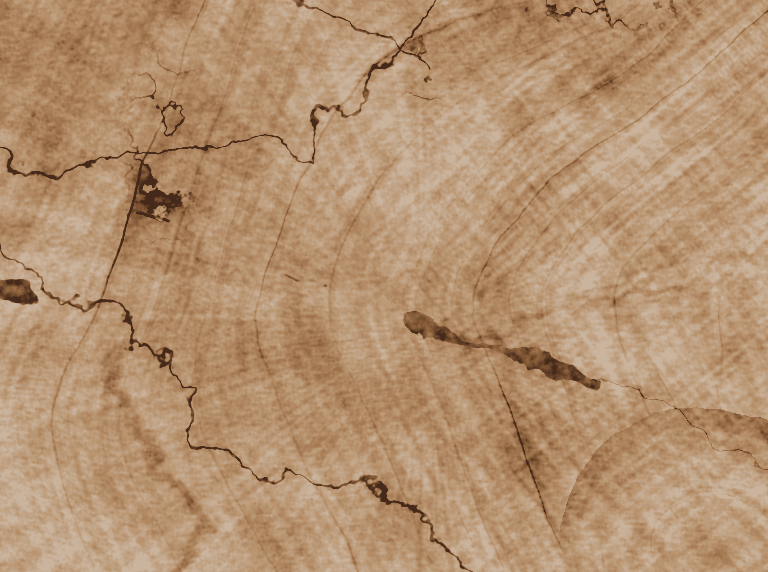
This texture is drawn by a WebGL 2 fragment shader. Its source:

```glsl
#version 300 es
precision highp float;
uniform vec2 u_resolution;
out vec4 fragColor;

const vec3 PALE  = vec3(0.765, 0.655, 0.545);
const vec3 HONEY = vec3(0.73, 0.59, 0.45);
const vec3 TAN   = vec3(0.68, 0.52, 0.37);
const vec3 AMBER = vec3(0.61, 0.44, 0.29);
const vec3 BROWN = vec3(0.49, 0.33, 0.20);
const vec3 UMBER = vec3(0.27, 0.16, 0.10);
const vec2 PITH  = vec2(0.735, 0.43);
const float BASE_TONE = 1.0;   // 0 = pale, 5 = umber
const float BLOTCH = 4.0;
const float RING_STREAK = 1.3;
const float RAY_STREAK = 1.2;
const float SCRATCH = 1.3;
const float GRAIN = 1.2;
const float RING_START = 0.087;
const float RING_SPACING = 0.125;
const float INK_WIDTH = 0.0026;

float hash(vec2 p) { return fract(sin(dot(p, vec2(127.1, 311.7))) * 43758.5453); }

float noise(vec2 p) {
    vec2 i = floor(p), f = fract(p);
    f = f * f * (3.0 - 2.0 * f);
    return mix(mix(hash(i), hash(i + vec2(1, 0)), f.x),
               mix(hash(i + vec2(0, 1)), hash(i + vec2(1, 1)), f.x), f.y);
}

float fbm(vec2 p) {
    float sum = 0.0, amp = 0.5;
    for (int i = 0; i < 5; i++) {
        sum += amp * noise(p);
        p = mat2(1.6, 1.2, -1.2, 1.6) * p + 7.3;
        amp *= 0.5;
    }
    return sum;
}

// x: distance to the segment, y: position along it
vec2 segment(vec2 p, vec2 a, vec2 b) {
    vec2 ab = b - a;
    float t = clamp(dot(p - a, ab) / dot(ab, ab), 0.0, 1.0);
    return vec2(length(p - a - ab * t), t);
}

float spot(vec2 p, vec2 center, vec2 radius) {
    vec2 d = (p - center) / radius;
    return exp(-dot(d, d));
}

float ink(float dist, float width) {
    float px = 0.8 / u_resolution.y;
    return 1.0 - smoothstep(width - px, width + px, dist);
}

// Growth coordinate: constant along arcs that open to the upper right
float growth(vec2 p) {
    float y = p.y - mix(0.25, 0.48, smoothstep(0.1, 0.6, p.x));
    float slope = y > 0.0 ? 0.55 + 0.7 * smoothstep(0.55, 1.1, p.x) : 0.4;
    return p.x - slope * (sqrt(y * y + 0.01) - 0.1);
}

vec3 woodColor(float tone) {
    vec3 c = mix(PALE, HONEY, clamp(tone, -0.8, 1.0));
    c = mix(c, TAN, clamp(tone - 1.0, 0.0, 1.0));
    c = mix(c, AMBER, clamp(tone - 2.0, 0.0, 1.0));
    c = mix(c, BROWN, clamp(tone - 3.0, 0.0, 1.0));
    return mix(c, UMBER, clamp(tone - 4.0, 0.0, 1.0));
}

void main() {
    vec2 p = gl_FragCoord.xy / u_resolution.y;
    vec2 drift = vec2(noise(p * 4.0), noise(p * 4.0 + 19.0)) - 0.5;
    vec2 jag = vec2(fbm(p * 11.0), fbm(p * 11.0 + 31.0)) - 0.485;
    vec2 bent = p + 0.08 * drift + 0.13 * jag;
    // A second growth centre fills the lower right corner
    float rim = 0.258 - length(p + 0.03 * drift + 0.03 * jag - vec2(1.24, 0.03));
    float s = rim > 0.0 ? 3.0 + rim : growth(p + 0.04 * drift + 0.02 * jag);

    // Blotches, ring streaks, rays from the pith, saw scratches, grain
    float tone = BASE_TONE + BLOTCH * (fbm(vec2(s * 7.0, p.y * 5.0)) - 0.485);
    tone += 2.2 * (fbm(p * 13.0 + 50.0) - 0.485);
    tone += RING_STREAK * (noise(vec2(s * 95.0, p.y * 9.0 + p.x * 3.0)) - 0.5);
    vec2 away = p - PITH;
    float radius = length(away);
    float rays = noise(away / max(radius, 0.001) * 45.0 + radius * 3.0) - 0.5;
    tone += RAY_STREAK * rays * smoothstep(0.06, 0.3, radius);
    vec2 saw = mat2(0.78, -0.62, 0.62, 0.78) * p;
    float scratches = noise(saw * vec2(9.0, 130.0)) + noise(saw * vec2(120.0, 14.0)) - 1.0;
    tone += SCRATCH * scratches * (0.4 + 0.6 * smoothstep(0.5, 0.9, p.x));
    tone += GRAIN * (noise(saw.yx * 230.0) + noise(p * vec2(70.0, 190.0) + 12.0 * drift) - 1.0);

    // Warm stains and bleached areas
    tone += 1.3 * spot(p, vec2(0.95, 0.94), vec2(0.2, 0.13)) + 0.7 * spot(p, vec2(0.12, 0.93), vec2(0.3, 0.14));
    tone -= 0.7 * spot(p, vec2(0.16, 0.2), vec2(0.13, 0.2)) + 0.6 * spot(p, vec2(1.15, 0.62), vec2(0.2, 0.15));

    // Growth rings: every third one is strong, with a soft shadow inside
    for (int i = 0; i < 9; i++) {
        float d = s - RING_START - RING_SPACING * float(i);
        float strength = (i % 3 == 0 ? 1.2 : 0.6) * (0.3 + noise(vec2(p.y * 7.0, float(i) * 9.0)));
        tone += strength * (1.3 * ink(abs(d), 0.0022) + 0.7 * exp(-abs(d) * 50.0) * step(0.0, d));
    }
    float hairline = abs(noise(vec2(s * 17.0, p.y * 1.5)) - 0.5);
    tone += 1.1 * (1.0 - smoothstep(0.0, 0.03, hairline)) * smoothstep(0.6, 0.9, p.x) * noise(p * 12.0);
    tone += 2.5 * ink(abs(s - RING_START), 0.003) * spot(p, vec2(0.23, 0.6), vec2(0.15, 0.16));
    tone += step(0.0, rim) * 2.6 * exp(-rim * 40.0) * noise(p * 9.0 + 3.0);

    // Soft wavy stain bands
    float band = min(segment(bent, vec2(0.2, 0.4), vec2(0.28, 0.22)).x, segment(bent, vec2(0.28, 0.22), vec2(0.36, 0.06)).x);
    band = min(band, segment(bent, vec2(0.36, 0.06), vec2(0.22, 0.01)).x);
    float veil = segment(bent, vec2(0.85, 0.42), vec2(1.4, 0.55)).x;
    tone += 1.7 * (1.0 - smoothstep(0.004, 0.02, band)) + 1.2 * (1.0 - smoothstep(0.002, 0.014, veil));

    // Decayed pith streak, knot and a broken check
    vec2 core = segment(p + 0.05 * jag, PITH, vec2(1.04, 0.325));
    float coreWidth = (0.011 + 0.007 * cos(core.y * 9.0)) * (0.3 + 1.4 * fbm(p * 50.0)) + 0.002;
    float knot = length((p + 0.08 * jag - vec2(0.02, 0.487)) * vec2(0.6, 1.0));
    float decay = max(ink(core.x, coreWidth), ink(knot, 0.026));
    tone = mix(tone + 0.9 * exp(-core.x * 90.0), 1.9 + 4.6 * fbm(p * 65.0), decay);
    float check = segment(p + 0.04 * jag, vec2(0.24, 0.62), vec2(0.57, 0.505)).x;
    tone += 3.0 * ink(check, 0.0025) * smoothstep(0.5, 0.65, noise(p * 22.0));

    // Wandering dark fungal lines
    float vein = min(segment(bent, vec2(-0.05, 0.6), vec2(0.33, 0.34)).x, segment(bent, vec2(0.33, 0.34), vec2(0.35, 0.22)).x);
    vein = min(vein, segment(bent, vec2(0.35, 0.22), vec2(0.54, 0.2)).x);
    vein = min(vein, segment(bent, vec2(0.54, 0.2), vec2(0.8, -0.01)).x);
    vein = min(vein, segment(bent, vec2(-0.05, 0.71), vec2(0.57, 0.73)).x);
    vein = min(vein, segment(bent, vec2(0.57, 0.73), vec2(0.8, 1.05)).x);
    vein = min(vein, segment(bent, vec2(0.52, 1.03), vec2(0.74, 0.86)).x);
    float faint = segment(bent, vec2(1.05, 0.325), vec2(1.4, 0.16)).x;
    float width = INK_WIDTH * (0.6 + 0.7 * noise(p * 25.0));
    tone += 3.6 * ink(vein, width) + 2.4 * ink(faint, width * 0.6) + 0.5 * exp(-vein * 70.0);

    // Clumps of looping fungal contours
    float clump = spot(p, vec2(0.28, 0.75), vec2(0.05, 0.14)) + spot(p, vec2(1.06, 0.99), vec2(0.12, 0.04)) + spot(p, vec2(0.74, 0.87), vec2(0.03, 0.05));
    float patches = fbm(p * 20.0 + 4.0);
    tone += 3.4 * min(1.0, 1.5 * clump) * (1.0 - smoothstep(0.008, 0.035, abs(patches - 0.5)));
    tone += 4.5 * spot(p, vec2(0.28, 0.67), vec2(0.045, 0.055)) * smoothstep(0.46, 0.54, patches);
    fragColor = vec4(woodColor(tone), 1.0);
}
```
